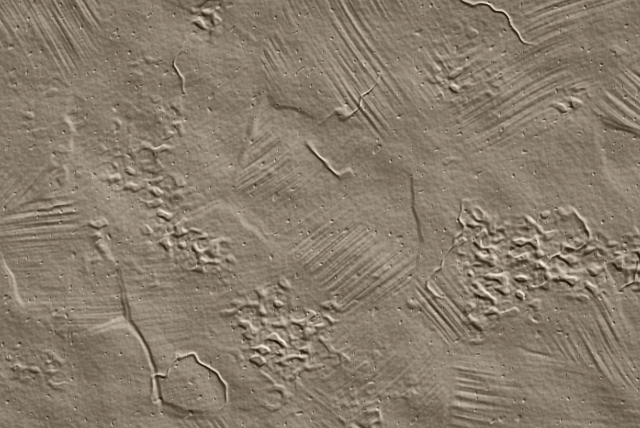
Write a WebGL 2 fragment shader that draws this texture.

```glsl
#version 300 es
precision highp float;

#define BASE_COLOR vec3(0.535, 0.487, 0.424)
#define LIGHT_DIR vec2(0.5, 0.866)
#define CONTRAST 1.1
#define SHARPNESS 0.0022
#define COAT_SCALE 2.8
#define COMB_SCALE 80.0
#define COMB_DEPTH 0.0022
#define LUMP_SCALE vec2(37.0, 47.0)
#define LUMP_HEIGHT 0.0038
#define RIDGE_HEIGHT 0.0026
#define PIT_DEPTH 0.0015
#define GRAIN 0.00033

uniform vec2 u_resolution;
out vec4 fragColor;

vec2 hash2(vec2 p) {
    vec3 q = fract(p.xyx * vec3(0.1031, 0.1030, 0.0973));
    q += dot(q, q.yzx + 33.33);
    return fract((q.xx + q.yz) * q.zy);
}

float corner(vec2 cell, vec2 offset) {
    return dot(hash2(cell) * 2.0 - 1.0, offset);
}

// Gradient noise centred on zero
float noise(vec2 p) {
    vec2 i = floor(p), f = fract(p), o = vec2(1.0, 0.0);
    vec2 w = f * f * f * (f * (f * 6.0 - 15.0) + 10.0);
    float low = mix(corner(i, f), corner(i + o, f - o), w.x);
    float high = mix(corner(i + o.yx, f - o.yx), corner(i + 1.0, f - 1.0), w.x);
    return mix(low, high, w.y);
}

float segmentDistance(vec2 p, vec2 a, vec2 b) {
    vec2 ab = b - a;
    return length(p - a - ab * clamp(dot(p - a, ab) / dot(ab, ab), 0.0, 1.0));
}

// Overlapping plaster coats: cell id in xy, distance to the border in z
vec3 coatAt(vec2 p) {
    p *= COAT_SCALE;
    vec2 home = floor(p), nearestCell = home;
    float nearest = 9.0, second = 9.0;
    for (int y = -1; y <= 1; y++) {
        for (int x = -1; x <= 1; x++) {
            vec2 cell = home + vec2(x, y);
            float d = length(cell + hash2(cell + 7.0) - p);
            if (d < nearest) {
                second = nearest;
                nearest = d;
                nearestCell = cell;
            } else {
                second = min(second, d);
            }
        }
    }
    return vec3(nearestCell, 0.5 * (second - nearest) / COAT_SCALE);
}

// Parallel trowel grooves along a direction
float grooves(vec2 p, vec2 along) {
    vec2 q = vec2(dot(p, along), dot(p, vec2(-along.y, along.x)));
    q.y += 0.06 * noise(p * 2.5 + 3.0);
    return noise(q * vec2(5.0, COMB_SCALE)) + 0.4 * noise(q * vec2(11.0, COMB_SCALE * 1.9) + 40.0);
}

// Scattered round pits in two sizes
float pits(vec2 p) {
    float depth = 0.0;
    for (int k = 0; k < 2; k++) {
        float scale = 21.0 + 17.0 * float(k);
        vec2 q = p * scale + 0.3 * noise(p * 60.0) + 50.0 * float(k);
        vec2 cell = floor(q), pick = hash2(cell + 91.0);
        vec2 center = 0.25 + 0.5 * hash2(cell);
        float radius = mix(0.09, 0.22, pick.y * pick.y);
        float bowl = 1.0 - smoothstep(0.0, radius, length(fract(q) - center));
        depth += bowl * step(pick.x, 0.35) * radius * 5.0;
    }
    return depth;
}

float roughMask(vec2 p) {
    float d = min(segmentDistance(p, vec2(0.32, 0.60), vec2(0.64, 0.17)),
                  segmentDistance(p, vec2(1.13, 0.40), vec2(1.48, 0.37)));
    float band = exp(-d * d / 0.015);
    return smoothstep(0.08, 0.36, 0.32 * band + 0.5 * noise(p * 3.0 + 11.0) + 0.32 * noise(p * 11.0));
}

float height(vec2 p) {
    vec2 bend = 0.14 * vec2(noise(p * 3.5), noise(p * 3.5 + 17.0));
    vec2 fray = 0.016 * vec2(noise(p * 24.0 + 5.0), noise(p * 24.0 + 31.0));
    float rough = roughMask(p);

    // Broad swell and fine grain
    float h = 0.005 * noise(p * 6.0) + 0.0024 * noise(p * 14.0 + 8.0);
    h += GRAIN * (noise(p * 130.0) + 1.6 * noise(p * 68.0));

    // Coat levels with broken edges, combed at a different angle in each coat
    vec3 coat = coatAt(p + bend + fray);
    vec2 tag = hash2(coat.xy + 23.0), style = hash2(coat.xy + 57.0);
    float broken = smoothstep(-0.1, 0.25, noise(p * 5.0 + 60.0));
    h += 0.0055 * (style.y - 0.5) * broken * smoothstep(0.0, 0.012, coat.z);
    float combed = smoothstep(-0.12, 0.22, noise(p * 4.5 + 80.0)) * smoothstep(0.2, 0.75, style.x) + 0.12;
    combed *= smoothstep(0.0, 0.02, coat.z) * (1.0 - 0.65 * rough);
    h += COMB_DEPTH * combed * grooves(p, normalize(tag - 0.497));

    // Clustered lumps
    float lumps = smoothstep(-0.06, 0.3, noise((p + fray * 0.6) * LUMP_SCALE));
    h += rough * (LUMP_HEIGHT * lumps + 0.0014 * noise(p * 95.0));

    // Thin raised seams
    float seam = noise(p * 2.3 + 44.0) + 0.25 * noise(p * 8.0) + 0.06 * noise(p * 30.0);
    float seamMask = smoothstep(0.05, 0.25, noise(p * 4.0 + 120.0));
    h += RIDGE_HEIGHT * seamMask * exp(-seam * seam / 0.00016);

    return h - PIT_DEPTH * pits(p);
}

void main() {
    vec2 p = gl_FragCoord.xy / u_resolution.y;
    vec2 uv = gl_FragCoord.xy / u_resolution - 0.5;

    // Grazing light from the slope toward the source
    vec2 reach = LIGHT_DIR * SHARPNESS;
    float shade = CONTRAST * (height(p - reach) - height(p + reach)) / (2.0 * SHARPNESS);
    shade /= 1.0 + 1.2 * abs(shade);

    // Slow falloff toward the corners
    shade += 0.02 - 0.12 * dot(uv, uv) + 0.03 * noise(p * 2.0 + 9.0);
    fragColor = vec4(clamp(BASE_COLOR + shade, 0.0, 1.0), 1.0);
}
```
